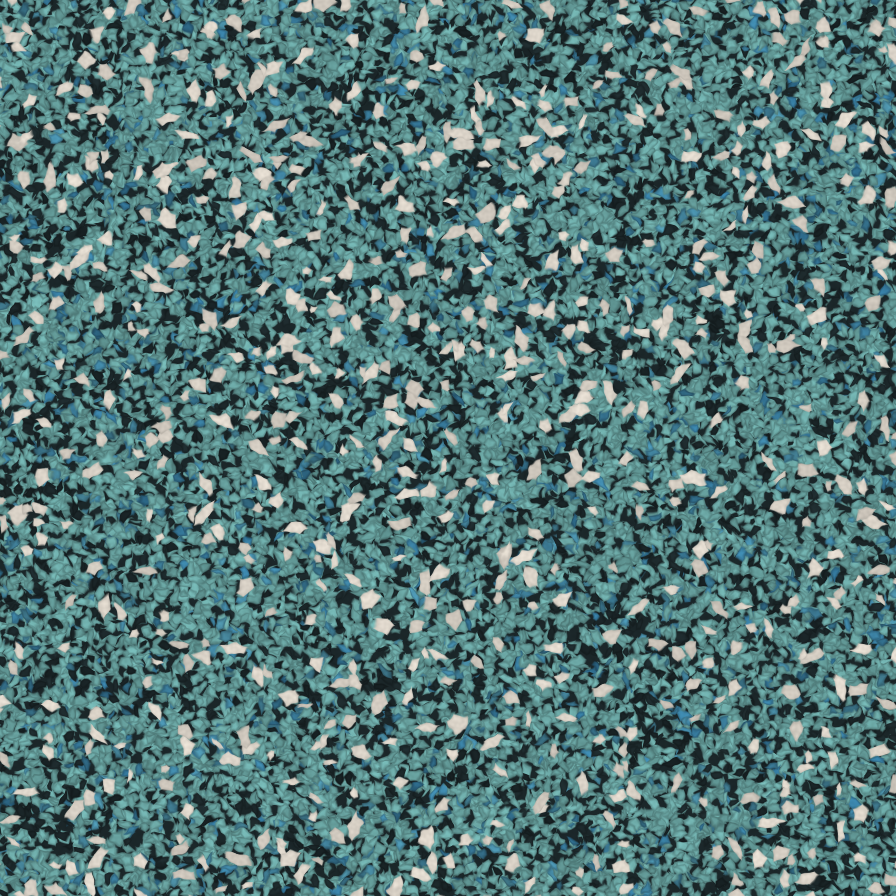
A three.js fragment shader for this texture:

```glsl
varying vec2 vUv;

const vec3 DARK = vec3(0.105, 0.150, 0.160);
const vec3 TEAL = vec3(0.445, 0.695, 0.685);
const vec3 BLUE = vec3(0.210, 0.490, 0.640);
const vec3 CREAM = vec3(0.880, 0.850, 0.805);

const float GRAIN_CELLS = 46.0;    // cells across for the coarsest grain layer
const float CELL_STEP = 4.0;       // extra cells for each further layer
const float CREAM_CELLS = 43.0;
const float CREAM_SHARE = 0.36;    // part of the cells holding a cream chip
const float DARK_SHARE = 0.17;
const float BLUE_SHARE = 0.12;
const float CLUSTER_SCALE = 13.0;
const float CLUSTER_AMOUNT = 0.30;
const float CHIP_RADIUS = 0.46;    // in cells
const float MAX_STRETCH = 1.55;
const float EDGE = 0.0012;
const float RIM_WIDTH = 0.0036;
const float RIM_SHADE = 0.78;
const float WARP_SCALE = 95.0;
const float WARP_AMOUNT = 0.0034;
const float DUST_SCALE = 210.0;
const float DUST_AMOUNT = 0.07;
const int GRAIN_LAYERS = 6;
const int SIDES = 5;
const float TAU = 6.28319;

vec4 hash4(vec3 p) {
  vec4 q = fract(p.xyzx * vec4(0.1031, 0.1030, 0.0973, 0.1099));
  q += dot(q, q.wzxy + 33.33);
  return fract((q.xxyz + q.yzzw) * q.zywx);
}

float cornerSlope(vec2 corner, vec2 offset) {
  float angle = TAU * hash4(vec3(corner, 7.0)).x;
  return dot(vec2(cos(angle), sin(angle)), offset);
}

float gradientNoise(vec2 p) {
  vec2 i = floor(p);
  vec2 f = fract(p);
  vec2 u = f * f * f * (f * (f * 6.0 - 15.0) + 10.0);
  vec2 e = vec2(1.0, 0.0);
  float low = mix(cornerSlope(i, f), cornerSlope(i + e, f - e), u.x);
  float high = mix(cornerSlope(i + e.yx, f - e.yx), cornerSlope(i + 1.0, f - 1.0), u.x);
  return mix(low, high, u.y);
}

// Irregular convex polygon, stretched in a random direction
float chipDistance(vec2 p, vec3 id, vec4 shape) {
  float turn = TAU * shape.x;
  float c = cos(turn);
  float s = sin(turn);
  p = mat2(c, -s, s, c) * p;
  float stretch = mix(1.0, MAX_STRETCH, shape.y);
  p *= vec2(1.0 / stretch, stretch);
  float radius = CHIP_RADIUS * mix(0.5, 1.0, shape.z);
  float d = length(p) - 1.3 * radius;
  for (int i = 0; i < SIDES; i++) {
    vec4 side = hash4(id + vec3(0.0, 0.0, 20.0 + float(i)));
    float angle = TAU * (float(i) + 0.7 * side.x) / float(SIDES);
    d = max(d, dot(p, vec2(cos(angle), sin(angle))) - radius * mix(0.58, 1.0, side.y));
  }
  return d;
}

// Teal, blue or dark, with the dark grains gathered in loose clusters
vec3 grainColor(vec2 center, vec4 pick) {
  float darkShare = DARK_SHARE + CLUSTER_AMOUNT * gradientNoise(center * CLUSTER_SCALE);
  if (pick.x < darkShare) return DARK * mix(0.85, 1.2, pick.z);
  if (pick.y < BLUE_SHARE) return mix(BLUE, TEAL, 0.4 * pick.w) * mix(0.75, 1.1, pick.z);
  return TEAL * mix(0.83, 1.05, pick.z);
}

vec3 paintLayer(vec3 color, vec2 p, float cells, float layer, bool cream) {
  vec2 grid = p * cells + layer * vec2(0.37, 0.61);
  vec2 base = floor(grid);
  for (int y = -1; y <= 1; y++) {
    for (int x = -1; x <= 1; x++) {
      vec3 id = vec3(base + vec2(float(x), float(y)) + 11.0, 3.0 + 50.0 * layer);
      vec4 place = hash4(id);
      if (cream && place.z > CREAM_SHARE) continue;
      vec2 center = id.xy - 11.0 + place.xy;
      vec4 shape = hash4(id + vec3(0.0, 0.0, 9.0));
      vec4 pick = hash4(id + vec3(0.0, 0.0, 15.0));
      float d = chipDistance(grid - center, id, shape) / cells;
      vec3 chip = cream ? CREAM * mix(0.90, 1.03, pick.z) : grainColor(center / cells, pick);
      float rim = cream ? 0.93 : RIM_SHADE;
      chip *= mix(rim, 1.0, smoothstep(0.0, RIM_WIDTH, -d));
      color = mix(color, chip, 1.0 - smoothstep(-EDGE, EDGE, d));
    }
  }
  return color;
}

void main() {
  // Slight warp roughens the straight chip sides
  vec2 q = vUv * WARP_SCALE;
  vec2 p = vUv + WARP_AMOUNT * vec2(gradientNoise(q), gradientNoise(q + 41.3));

  // Packed grains on a dark binder, cream chips last
  vec3 color = DARK;
  for (int i = 0; i < GRAIN_LAYERS; i++) {
    float layer = float(i);
    color = paintLayer(color, p, GRAIN_CELLS + CELL_STEP * layer, layer, false);
  }
  color = paintLayer(color, p, CREAM_CELLS, float(GRAIN_LAYERS), true);

  // Fine surface dust
  color *= 1.0 + DUST_AMOUNT * gradientNoise(vUv * DUST_SCALE);
  gl_FragColor = vec4(color, 1.0);
}
```
